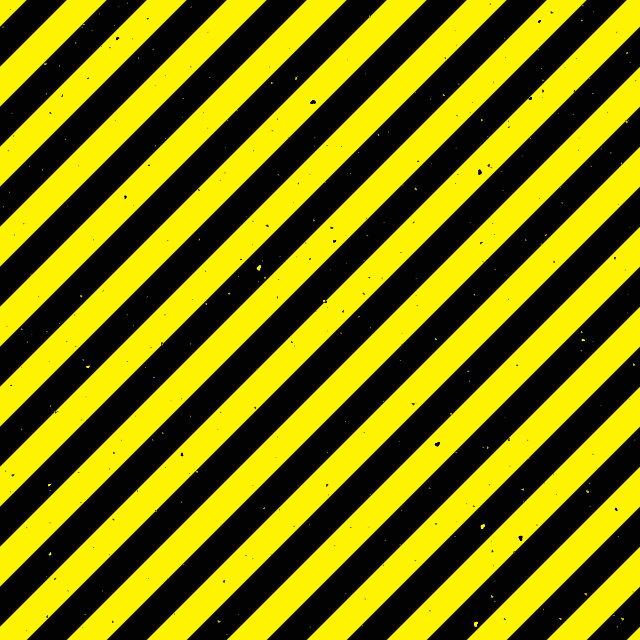
Write a three.js fragment shader that draws this pattern.

```glsl
// Hazard tape: eight diagonal yellow and black stripes per side, rising to the right.
// Stripes come from a repeated distance; paint flecks come from wrapped cell grids
// of three sizes, each fleck showing the opposite colour of the stripe under it.

varying vec2 vUv;

const float REPEATS = 8.0;
const float STRIPE_SHIFT = 1.0 / 12.0;  // centre of a yellow stripe, in periods
const float SOFTNESS = 0.0011;          // half width of a smoothed edge
const vec3 YELLOW = vec3(0.995, 0.952, 0.005);
const vec3 BLACK = vec3(0.006, 0.006, 0.006);
const vec3 OLIVE = vec3(0.15, 0.15, 0.04);

vec3 hash3(vec2 cell, float seed) {
  vec3 p = fract(vec3(cell.xyx + seed * 7.13) * vec3(0.1031, 0.1030, 0.0973));
  p += dot(p, p.yxz + 33.33);
  return fract((p.xxy + p.yzz) * p.zyx);
}

// Value noise that wraps after a whole number of cells.
float wrappedNoise(vec2 uv, float cells, float seed) {
  vec2 p = uv * cells;
  vec2 i = floor(p);
  vec2 f = fract(p);
  f = f * f * (3.0 - 2.0 * f);
  vec2 a = mod(i, cells);
  vec2 b = mod(i + 1.0, cells);
  float low = mix(hash3(a, seed).x, hash3(vec2(b.x, a.y), seed).x, f.x);
  float high = mix(hash3(vec2(a.x, b.y), seed).x, hash3(b, seed).x, f.x);
  return mix(low, high, f.y);
}

// Signed distance to the stripe edge: positive inside yellow.
float stripeDistance(vec2 uv) {
  float phase = fract(REPEATS * (uv.x - uv.y) - STRIPE_SHIFT + 0.5) - 0.5;
  return (0.25 - abs(phase)) / (REPEATS * sqrt(2.0));
}

// One ragged fleck at most per cell, kept clear of the cell border.
float flecks(vec2 uv, float cells, float density, vec2 radii, float seed) {
  vec2 cell = mod(floor(uv * cells), cells);
  vec3 place = hash3(cell, seed);
  vec3 look = hash3(cell, seed + 5.0);
  vec2 centre = mix(vec2(0.15), vec2(0.85), place.xy);
  vec2 offset = (fract(uv * cells) - centre) / cells;

  float angle = atan(offset.y, offset.x + 1e-6);
  float ragged = 1.0 + 0.22 * sin(2.0 * angle + 6.3 * look.x)
                     + 0.16 * sin(3.0 * angle + 6.3 * look.y);
  float radius = mix(radii.x, radii.y, look.z * look.z) * ragged;
  float shape = 1.0 - smoothstep(-0.0007, 0.0007, length(offset) - radius);
  return shape * step(place.z, density);
}

void main() {
  // Stripes, with a faint olive line just inside the black
  float d = stripeDistance(vUv);
  float yellow = smoothstep(-SOFTNESS, SOFTNESS, d);
  float rim = 1.0 - smoothstep(0.0004, 0.0014, abs(d + 0.0027));
  vec3 ground = mix(BLACK, OLIVE, 0.4 * rim);
  vec3 color = mix(ground, YELLOW, yellow);

  // Flecks: a few bold, some medium, many small and faint
  float cluster = mix(0.4, 1.6, wrappedNoise(vUv, 5.0, 3.0));
  float wear = 0.0;
  for (int i = 0; i < 3; i++) {
    float k = float(i);
    float cells = 9.0 * exp2(k);
    vec2 radii = vec2(0.0021, 0.0036) * exp2(-0.75 * k);
    float strength = 1.0 - 0.25 * k;
    float fleck = flecks(vUv, cells, 0.23 * cluster, radii, 11.0 + 17.0 * k);
    wear = max(wear, fleck * strength);
  }
  vec3 opposite = mix(YELLOW, BLACK, yellow);
  gl_FragColor = vec4(mix(color, opposite, wear), 1.0);
}
```
